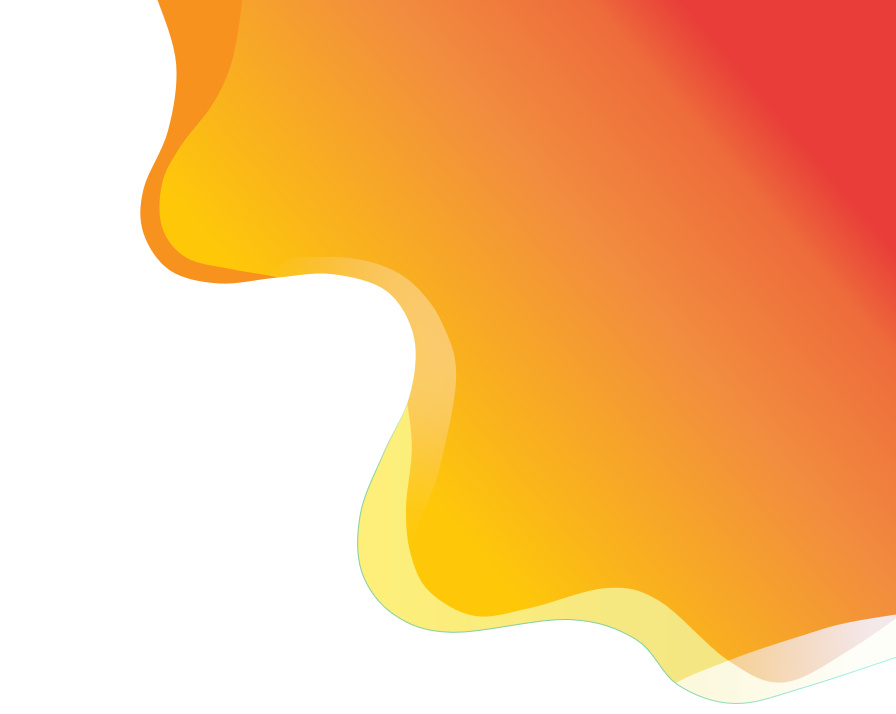
This background is drawn by a Shadertoy shader. Its source:

```glsl
const vec2 CANVAS = vec2(768.0, 612.0);   // design units, origin lower left
const int STEPS = 8;                      // straight pieces per spline span

const vec3 GOLD = vec3(0.996, 0.785, 0.035);
const vec3 APRICOT = vec3(0.948, 0.553, 0.245);
const vec3 CORAL = vec3(0.930, 0.410, 0.230);
const vec3 RED = vec3(0.910, 0.238, 0.222);
const vec3 TANGERINE = vec3(0.969, 0.573, 0.118);
const vec3 CREAM = vec3(0.985, 0.835, 0.560);
const vec3 LEMON = vec3(0.992, 0.937, 0.480);
const vec3 STRAW = vec3(0.955, 0.900, 0.510);
const vec3 LILAC = vec3(0.955, 0.930, 0.960);
const vec3 TEAL = vec3(0.420, 0.780, 0.600);
const vec3 AQUA = vec3(0.560, 0.930, 0.890);

vec2 catmullRom(vec2 a, vec2 b, vec2 c, vec2 d, float t) {
    vec2 quad = 2.0 * a - 5.0 * b + 4.0 * c - d;
    vec2 cubic = 3.0 * (b - c) + d - a;
    return b + 0.5 * t * (c - a + t * (quad + t * cubic));
}

// state.x: nearest distance, state.y: sign flipped by each crossing to the left
vec2 addSpan(vec2 state, vec2 p, vec2 a, vec2 b, vec2 c, vec2 d) {
    vec2 start = b;
    for (int i = 1; i <= STEPS; i++) {
        vec2 end = catmullRom(a, b, c, d, float(i) / float(STEPS));
        vec2 along = end - start, rel = p - start;
        float t = clamp(dot(rel, along) / dot(along, along), 0.0, 1.0);
        state.x = min(state.x, length(rel - along * t));
        if ((start.y > p.y) != (end.y > p.y)) {
            float crossing = start.x + along.x * rel.y / along.y;
            if (crossing < p.x) state.y = -state.y;
        }
        start = end;
    }
    return state;
}

// Signed distance to an open spline, positive on its right; one overload per size
#define CURVE_SIDE(N) float curveSide(vec2 p, vec2 k[N]) { vec2 s = vec2(1e4, -1.0); for (int i = 0; i < N - 1; i++) s = addSpan(s, p, k[max(i - 1, 0)], k[i], k[i + 1], k[min(i + 2, N - 1)]); return s.x * s.y; }
CURVE_SIDE(24)
CURVE_SIDE(13)
CURVE_SIDE(11)
CURVE_SIDE(10)
CURVE_SIDE(6)

const vec2 OUTLINE[24] = vec2[24](
    vec2(122, 637), vec2(135, 612), vec2(151, 557), vec2(144, 500), vec2(123, 450), vec2(123, 412),
    vec2(146, 380), vec2(188, 369), vec2(237, 374), vec2(285, 377), vec2(332, 362), vec2(355, 322),
    vec2(351, 272), vec2(329, 224), vec2(309, 172), vec2(310, 122), vec2(338, 85), vec2(388, 70),
    vec2(487, 81), vec2(545, 64), vec2(581, 25), vec2(630, 9), vec2(690, 23), vec2(790, 56));
const vec2 LEMON_EDGE[13] = vec2[13](
    vec2(345, 290), vec2(353, 232), vec2(348, 177), vec2(352, 137), vec2(368, 105), vec2(407, 84),
    vec2(455, 91), vec2(520, 108), vec2(565, 97), vec2(624, 46), vec2(672, 27), vec2(730, 56),
    vec2(790, 98));
const vec2 CREAM_EDGE[11] = vec2[11](
    vec2(200, 640), vec2(210, 396), vec2(256, 392), vec2(298, 391), vec2(331, 383), vec2(357, 366),
    vec2(379, 335), vec2(391, 288), vec2(375, 204), vec2(354, 140), vec2(340, -28));
const vec2 TANGERINE_EDGE[10] = vec2[10](
    vec2(210, 630), vec2(200, 564), vec2(183, 524), vec2(155, 487), vec2(139, 455), vec2(139, 417),
    vec2(160, 391), vec2(200, 381), vec2(238, 374), vec2(262, 362));
const vec2 VEIL_EDGE[6] = vec2[6](
    vec2(550, -20), vec2(570, 20), vec2(625, 46), vec2(690, 68), vec2(730, 79), vec2(800, 90));

float coverage(float dist, float pixel) {
    return clamp(0.5 + dist / pixel, 0.0, 1.0);
}

float ramp(float from, float to, float v) {
    return clamp((v - from) / (to - from), 0.0, 1.0);
}

// Diagonal blend from gold to red
vec3 sunsetGradient(vec2 p) {
    float g = 1.17 * p.x + p.y - CANVAS.y;
    vec3 color = mix(GOLD, APRICOT, ramp(0.0, 385.0, g));
    color = mix(color, CORAL, ramp(385.0, 610.0, g));
    return mix(color, RED, ramp(595.0, 685.0, g));
}

void mainImage(out vec4 fragColor, in vec2 fragCoord) {
    vec2 p = fragCoord / iResolution.xy * CANVAS;
    float pixel = CANVAS.y / iResolution.y;
    float outline = curveSide(p, OUTLINE);
    vec3 color = sunsetGradient(p);

    // Cream band, fading at both ends
    float creamFade = smoothstep(212.0, 370.0, p.x) * smoothstep(135.0, 300.0, p.y);
    float cream = coverage(-curveSide(p, CREAM_EDGE), pixel);
    color = mix(color, CREAM, 0.68 * cream * creamFade);

    // Tangerine band at the upper left
    float tangerine = coverage(-curveSide(p, TANGERINE_EDGE), pixel) * step(362.0, p.y);
    color = mix(color, TANGERINE, tangerine);

    // Lemon band along the lower waves
    float lemon = coverage(-curveSide(p, LEMON_EDGE), pixel) * step(p.y, 290.0);
    color = mix(color, mix(LEMON, STRAW, ramp(330.0, 600.0, p.x)), lemon);

    // Translucent veil in the lower right corner
    float veil = coverage(curveSide(p, VEIL_EDGE), pixel);
    float veilDepth = mix(mix(0.5, 0.94, ramp(610.0, 745.0, p.x)),
                          mix(0.7, 0.95, ramp(580.0, 740.0, p.x)), lemon);
    color = mix(color, mix(LILAC, vec3(1.0), lemon), veil * veilDepth);

    // White ground and fine lower outline
    color = mix(vec3(1.0), color, coverage(outline, pixel));
    float stroke = coverage(0.45 - abs(outline), pixel) * ramp(285.0, 200.0, p.y);
    color = mix(color, mix(TEAL, AQUA, ramp(560.0, 740.0, p.x)), 0.8 * stroke);
    fragColor = vec4(color, 1.0);
}
```
